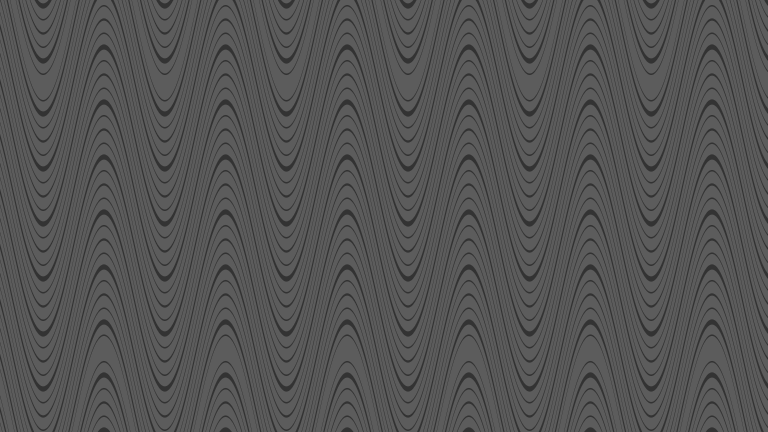
Reproduce this pattern procedurally as a WebGL 2 fragment shader.

```glsl
#version 300 es
precision highp float;
// Dark grey stacked sine waves, in groups of one heavy and three finer lines.

// Lengths are fractions of the canvas height.
#define WAVELENGTH   0.2815
#define CREST_X      0.2407
#define WAVE_HEIGHT  0.4097
#define GROUP_PITCH  0.1273
#define GAP_PITCH    0.1227
#define FULL_GROUPS  7.0
#define START_Y      0.868
#define HEAVY_WIDTH  0.0122
#define MEDIUM_WIDTH 0.0054
#define THIN_WIDTH   0.0036

uniform vec2 u_resolution;
out vec4 fragColor;

const float TAU = 6.2831853;
const vec3 GROUND = vec3(0.362);
const vec3 INK = vec3(0.2);

// Share of a box footprint covered by a band centred at zero.
float bandCoverage(float offset, float width, float footprint) {
    float low = max(offset - 0.5 * footprint, -0.5 * width);
    float high = min(offset + 0.5 * footprint, 0.5 * width);
    return max(high - low, 0.0) / footprint;
}

// Lines of the stack at a given depth; the last group lacks its middle line.
float stackCoverage(float depth, float footprint) {
    float period = FULL_GROUPS * GROUP_PITCH + GAP_PITCH;
    float t = mod(depth, period);
    float group = min(floor(t / GROUP_PITCH), FULL_GROUPS);
    bool isGap = group == FULL_GROUPS;
    float pitch = isGap ? GAP_PITCH : GROUP_PITCH;
    float local = t - group * GROUP_PITCH;

    float coverage = 0.0;
    for (int i = 0; i <= 4; i++) {
        if (isGap && i == 2) continue;
        float width = i % 4 == 0 ? HEAVY_WIDTH : (i == 2 ? MEDIUM_WIDTH : THIN_WIDTH);
        coverage += bandCoverage(local - float(i) * 0.25 * pitch, width, footprint);
    }
    return min(coverage, 1.0);
}

void main() {
    vec2 p = gl_FragCoord.xy / u_resolution.y;

    // Undo the wave so that every line becomes level.
    float phase = TAU * (p.x - CREST_X) / WAVELENGTH;
    float drop = 0.5 * WAVE_HEIGHT * (1.0 - cos(phase));
    float depth = 1.0 - p.y - drop - START_Y;

    // The pixel footprint grows with the slope of the wave.
    float slope = 0.5 * WAVE_HEIGHT * TAU / WAVELENGTH * sin(phase);
    float footprint = length(vec2(1.0, slope)) / u_resolution.y;

    fragColor = vec4(mix(GROUND, INK, stackCoverage(depth, footprint)), 1.0);
}
```
